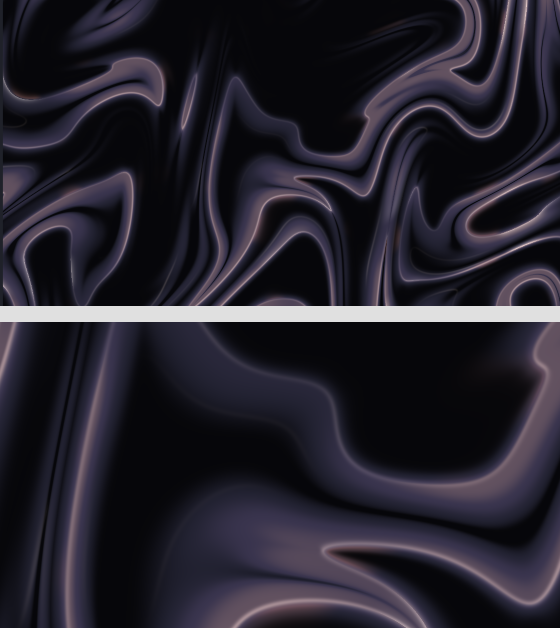
Top, the full canvas; bottom, a detail of the centre.
Give the GLSL for this background, as a Shadertoy shader.

```glsl
#define ZOOM 1.9
#define FOLD_STEPS 4
#define FOLD_FREQ 3.8
#define FOLD_SIZE 0.26
#define BAND_SCALE 1.15
#define BAND_COUNT 1.8
#define BAND_START 0.36
#define BAND_REACH 0.13
#define CREASE_WIDTH 0.0031
#define FRINGE_WIDTH 0.011
#define SEED 3.7

const float TAU = 6.28319;

float hash(vec2 p) {
    return fract(sin(dot(p, vec2(127.1, 311.7))) * 43758.5453);
}

mat2 rotation(float a) {
    float c = cos(a), s = sin(a);
    return mat2(c, s, -s, c);
}

// Gradient of one lattice corner, projected on the offset to it
float corner(vec2 cell, vec2 offset) {
    float a = TAU * hash(cell);
    return dot(vec2(cos(a), sin(a)), offset);
}

float noise(vec2 p) {
    vec2 i = floor(p), f = p - i;
    vec2 u = f * f * f * (f * (f * 6.0 - 15.0) + 10.0);
    vec2 e = vec2(1.0, 0.0);
    return mix(mix(corner(i, f), corner(i + e.xy, f - e.xy), u.x),
               mix(corner(i + e.yx, f - e.yx), corner(i + e.xx, f - e.xx), u.x), u.y);
}

// Area-preserving shears stretch and fold the plane like a stirred liquid
vec2 stir(vec2 p) {
    p = rotation(-1.0) * p * ZOOM;
    p *= vec2(0.8, 1.15);
    float freq = FOLD_FREQ, size = FOLD_SIZE;
    for (int i = 0; i < FOLD_STEPS; i++) {
        float k = float(i) + SEED;
        p.x += size * sin(freq * p.y + TAU * hash(vec2(k, 1.0)));
        p.y += size * sin(freq * p.x + TAU * hash(vec2(k, 2.0)));
        p = rotation(0.9) * p;
        freq *= 1.15;
        size *= 0.87;
    }
    return p;
}

float bandPhase(vec2 p) {
    return BAND_COUNT * noise(stir(p) * BAND_SCALE + SEED) + 0.35;
}

// Black through indigo to mauve
vec3 metalRamp(float t) {
    vec3 c = mix(vec3(0.025, 0.025, 0.038), vec3(0.13, 0.13, 0.19), smoothstep(0.0, 0.38, t));
    c = mix(c, vec3(0.225, 0.205, 0.305), smoothstep(0.3, 0.7, t));
    return mix(c, vec3(0.385, 0.32, 0.375), smoothstep(0.66, 1.0, t));
}

vec3 liquid(vec2 p) {
    // Phase and its slope give distances to the nearest crease
    float phase = bandPhase(p);
    vec2 e = vec2(0.0005, 0.0);
    vec2 slope = vec2(bandPhase(p + e.xy), bandPhase(p + e.yx)) - phase;
    float steep = max(length(slope) / e.x, 0.6);
    float f = fract(phase);
    float behind = f / steep;
    float ahead = (1.0 - f) / steep;
    float dist = min(behind, ahead);

    // Soft rise on one side of the crease, quick fall on the other
    float reach = exp(-ahead * ahead / (BAND_REACH * BAND_REACH));
    float sheen = max(smoothstep(BAND_START, 1.0, f) * reach, exp(-behind / FRINGE_WIDTH));
    float strength = mix(0.45, 1.0, smoothstep(-0.4, 0.05, noise(p * 2.3 + 17.0)));
    vec3 col = metalRamp(sheen * strength);

    // Copper reflections in the dark fringe
    float copper = smoothstep(0.15, 0.4, noise(p * 6.0 + 41.0));
    float fringe = smoothstep(0.0, 0.006, behind) * exp(-behind / FRINGE_WIDTH);
    col += vec3(0.32, 0.17, 0.09) * copper * fringe;

    // Bright crease line and a fainter twin inside the band
    float width = max(CREASE_WIDTH, 0.6 / iResolution.y);
    float facing = 0.65 + 0.35 * dot(normalize(slope + 1e-7), vec2(0.6, -0.8));
    float twin = (f - 0.66) / steep;
    float crease = exp(-dist * dist / (width * width));
    float inner = exp(-twin * twin / (width * width)) * smoothstep(-0.05, 0.3, noise(p * 3.0 + 29.0));
    col += vec3(0.27, 0.24, 0.21) * (crease + 0.6 * inner) * facing * strength;

    // Occasional wide glints
    float glint = smoothstep(0.12, 0.42, noise(p * 5.0 + 73.0));
    col += vec3(0.32, 0.31, 0.27) * glint * exp(-ahead / 0.009) * step(0.5, f);
    return col;
}

void mainImage(out vec4 fragColor, in vec2 fragCoord) {
    // Four samples per pixel smooth the thin filaments
    vec3 col = vec3(0.0);
    for (int i = 0; i < 4; i++) {
        vec2 jitter = vec2(float(i % 2), float(i / 2)) * 0.5 - 0.25;
        col += 0.25 * liquid((fragCoord + jitter) / iResolution.y);
    }

    // Slate strip along the left border
    float x = fragCoord.x / iResolution.x;
    float pixel = 0.5 / iResolution.x;
    col = mix(vec3(0.12, 0.13, 0.16), col, smoothstep(0.005 - pixel, 0.005 + pixel, x));
    fragColor = vec4(col, 1.0);
}
```
